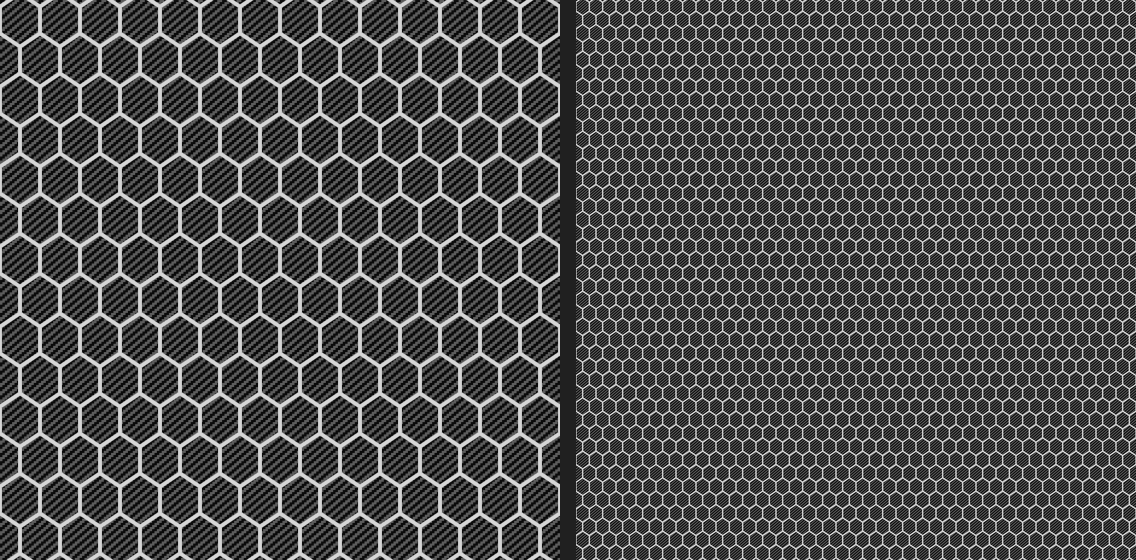
Left: one tile. Right: repeated 3 by 3.
Reproduce this pattern procedurally as a three.js fragment shader.

```glsl
// Light honeycomb mesh over a dark two-tone twill weave.
varying vec2 vUv;

const float HEX_COUNT = 14.0;            // cells across and rows up (even, so it wraps)
const float LINE_WIDTH = 0.098;          // mesh width in cell widths
const vec2 TWILL_REPEATS = vec2(58.0, 68.0);
const float THREADS = 4.0;               // threads in one twill repeat
const float SOFTNESS = 1.0 / 512.0;      // edge blur in canvas units

const vec3 MESH_COLOR = vec3(0.84);
const vec3 THREAD_LIGHT = vec3(0.36);
const vec3 THREAD_DARK = vec3(0.04);

// Linear edge: 0 below zero, 1 above, blended over the given width.
float softStep(float d, float width) {
  return clamp(d / width + 0.5, 0.0, 1.0);
}

// Offset from the nearest centre of a 1 by 2 lattice.
vec2 latticeOffset(vec2 p, vec2 origin) {
  vec2 period = vec2(1.0, 2.0);
  return mod(p - origin + 0.5 * period, period) - 0.5 * period;
}

// Distance inward from the rim of an upright hexagon, 1 wide and 4/3 tall.
float hexInset(vec2 p) {
  p = abs(p);
  float slope = 2.0 / 3.0;
  float slanted = (slope - p.y - slope * p.x) / sqrt(1.0 + slope * slope);
  return min(0.5 - p.x, slanted);
}

// Two interleaved lattices form the staggered rows.
float honeycombInset(vec2 p) {
  float evenRows = hexInset(latticeOffset(p, vec2(0.0, 0.5)));
  float oddRows = hexInset(latticeOffset(p, vec2(0.5, 1.5)));
  return max(evenRows, oddRows);
}

// One thread row: two dark threads, two light, shifted by the row number.
float threadRow(float x, float row, float soft) {
  float d = abs(fract((x - row) / THREADS) - 0.5) * THREADS;
  return softStep(d - 0.25 * THREADS, soft);
}

// Stepped diagonal weave with softened joins between rows.
float twill(vec2 p, vec2 soft) {
  float y = p.y - 0.5;
  float row = floor(y);
  float below = threadRow(p.x, row, soft.x);
  float above = threadRow(p.x, row + 1.0, soft.x);
  return mix(below, above, softStep(y - row - 0.5, soft.y));
}

void main() {
  // Woven ground
  vec2 threadCount = TWILL_REPEATS * THREADS;
  float weave = twill(vUv * threadCount, SOFTNESS * threadCount);
  vec3 color = mix(THREAD_DARK, THREAD_LIGHT, weave);

  // Mesh on top
  float inset = honeycombInset(vUv * HEX_COUNT);
  float mesh = softStep(0.5 * LINE_WIDTH - inset, SOFTNESS * HEX_COUNT);
  color = mix(color, MESH_COLOR, mesh);

  gl_FragColor = vec4(color, 1.0);
}
```
